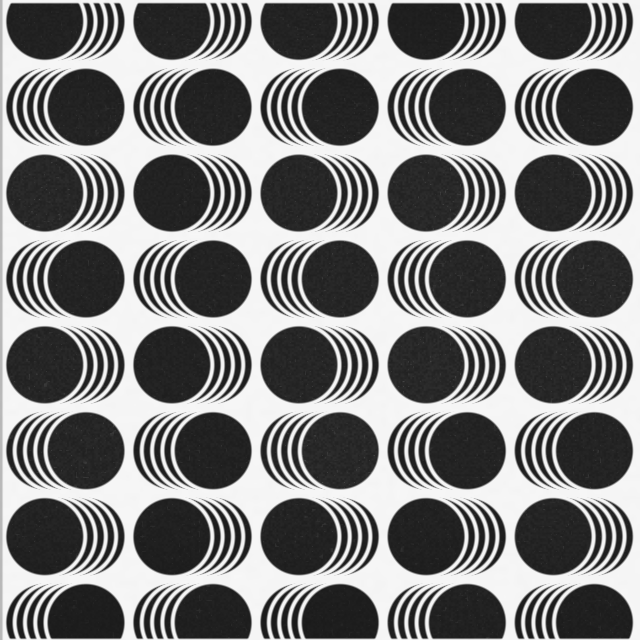
A WebGL 1 fragment shader for this pattern:

```glsl
precision highp float;

// Five columns of dark discs on pale paper, each trailed by four crescents.
// Rows alternate direction by mirroring the cell; a crescent is a shifted disc
// minus its enlarged predecessor. Hash noise gives each disc its own ink wear.

uniform vec2 u_resolution;

const vec2 PITCH = vec2(0.1986, 0.1342);
const vec2 FIRST_CENTER = vec2(0.1022, 0.0273);
const float RADIUS = 0.0600;
const float STEP = 0.0161;
const float GAP = 0.0063;
const float EDGE = 0.0020;

float hash(vec2 p) {
  return fract(sin(dot(p, vec2(127.1, 311.7))) * 43758.55);
}

float valueNoise(vec2 p) {
  vec2 i = floor(p);
  vec2 f = fract(p);
  f = f * f * (3.0 - 2.0 * f);
  float low = mix(hash(i), hash(i + vec2(1.0, 0.0)), f.x);
  float high = mix(hash(i + vec2(0.0, 1.0)), hash(i + vec2(1.0, 1.0)), f.x);
  return mix(low, high, f.y);
}

float circle(vec2 p, float radius) {
  return length(p) - radius;
}

// Distance to a disc at the origin and the crescents trailing along +x.
float trailingDisc(vec2 p, float radius, float spacing, float gap) {
  float shape = circle(p, radius);
  for (int k = 1; k <= 4; k++) {
    vec2 moved = p - vec2(float(k) * spacing, 0.0);
    float cutter = circle(moved + vec2(spacing, 0.0), radius + gap);
    shape = min(shape, max(circle(moved, radius), -cutter));
  }
  return shape;
}

float coverage(float dist, float softness) {
  return 1.0 - smoothstep(-softness, softness, dist);
}

// Ink brightness: a base tone per disc, fine grain and sparse pale specks.
float inkTone(vec2 uv, float wear) {
  float grain = valueNoise(uv * 330.0) - 0.5;
  float specks = smoothstep(0.84, 1.0, valueNoise(uv * 260.0 + 37.0));
  return mix(0.092, 0.150, wear) + wear * (0.045 * grain + 0.085 * specks);
}

float paperTone(vec2 uv) {
  return 0.962 + 0.010 * (valueNoise(uv * 90.0) - 0.5);
}

void main() {
  vec2 uv = gl_FragCoord.xy / u_resolution;
  float pixel = 1.0 / min(u_resolution.x, u_resolution.y);
  float softness = max(EDGE, 0.75 * pixel);

  // Cell index and local position; even rows trail to the left.
  vec2 cell = floor((uv - FIRST_CENTER) / PITCH + 0.5);
  vec2 local = uv - FIRST_CENTER - cell * PITCH;
  local.x *= mod(cell.y, 2.0) < 0.5 ? -1.0 : 1.0;
  vec2 fromDisc = local + vec2(2.0 * STEP, 0.0);

  float dist = trailingDisc(fromDisc, RADIUS, STEP, GAP);
  float ink = coverage(dist, softness);

  // The print is cropped just inside the top and bottom of the sheet.
  ink *= smoothstep(0.002 - softness, 0.002 + softness, uv.y);
  ink *= 1.0 - smoothstep(0.995 - softness, 0.995 + softness, uv.y);

  // Wear varies by disc and eases off in the outer rows; crescents stay dark.
  float middle = 1.0 - smoothstep(0.25, 0.50, abs(uv.y - 0.5));
  float wear = mix(0.25, 0.65, middle) + 0.5 * hash(cell + 3.0);
  float onDisc = coverage(circle(fromDisc, RADIUS), softness);
  wear *= mix(0.65, 1.0, onDisc);

  // Paper with a faint shadow along the left edge.
  float paper = paperTone(uv);
  paper -= 0.24 * (1.0 - smoothstep(0.002, 0.006, uv.x));

  gl_FragColor = vec4(vec3(mix(paper, inkTone(uv, wear), ink)), 1.0);
}
```
